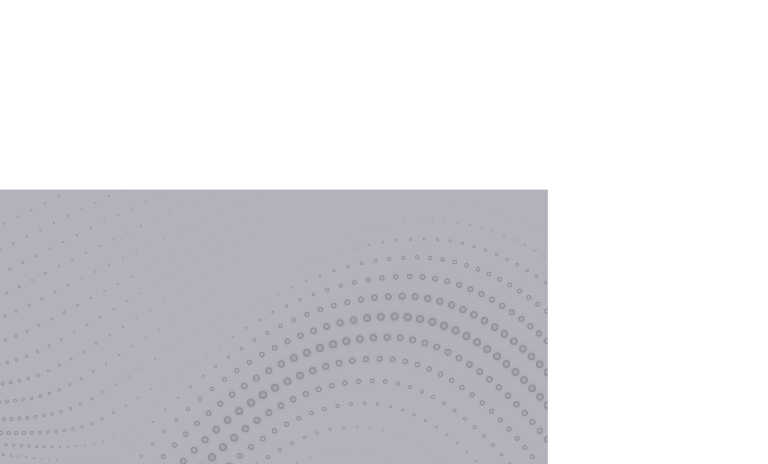
Give the GLSL for this background, as a WebGL 1 fragment shader.

```glsl
precision highp float;
// A mauve panel in the lower left of a white canvas, crossed by two families
// of ringed dots: arched rows on the right, swept rows on the left. Each row
// is a curve, and the nearest dot on it is found by rounding its phase.
uniform vec2 u_resolution;

// Ring of outer radius r at offset d, with a soft shadow around large rings.
float ringDot(vec2 d, float r, float pixel) {
  float dist = length(d);
  float line = abs(dist - 0.72 * r);
  float halfWidth = 0.24 * r;
  float ring = 1.0 - smoothstep(halfWidth - 0.5 * pixel, halfWidth + 0.5 * pixel, line);
  float shadow = 0.32 * smoothstep(2.0, 4.5, r) * exp(-dist * dist / (r * r + 4.0));
  return max(ring * 0.72, shadow) * smoothstep(0.0, 1.2, r);
}

// Smooth ramp: zero for negative t, t for positive t.
float softRamp(float t) {
  return 0.5 * (t + sqrt(t * t + 1600.0));
}

// Row k of the arches: a lopsided parabola whose crest drifts left.
float archDot(vec2 p, float k, float pixel) {
  vec2 crest = vec2(418.0 - 7.5 * k, 258.0 + 18.8 * k + 0.3 * k * k);
  float u = p.x - crest.x;

  // Dot spacing is quadratic in the dot index, so it inverts directly.
  float first = u < 0.0 ? 13.9 : 13.2;
  float bend = u < 0.0 ? 0.02 * k : -0.2;
  float j = 2.0 * u / (first + sqrt(max(first * first + 4.0 * bend * u, 0.0)));
  j = floor(j + 0.5);
  float x = j * (first + bend * j);

  float curve = x < 0.0 ? 0.0019 + 0.00003 * k * k : 0.0032 + 0.0002 * k;
  vec2 center = crest + vec2(x, curve * x * x);

  // The heaviest row moves down toward the left.
  float side = center.x - 400.0;
  float heavyRow = 3.0 - side * (side < 0.0 ? 0.015 : 0.004);
  float radius = 4.5 - 0.75 * abs(k - heavyRow);
  return ringDot(p - center, max(radius, 0.0), pixel);
}

// Height of swept row n, t units to the right of its bend.
float sweepHeight(float t, float n) {
  float rise = softRamp(t);
  float base = 276.0 + 16.5 * n - 6.0 * exp(-0.3 * (n - 4.0) * (n - 4.0));
  float slope = 0.6 + 0.15 * smoothstep(4.0, 8.0, n);
  float tilt = 0.045 * max(n - 9.0, 0.0) * max(-t, 0.0);
  return base - slope * rise + 0.00035 * rise * rise - tilt;
}

// Row n of the sweep: dots crowd together left of the bend.
float sweepDot(vec2 p, float n, float pixel) {
  float bendX = 17.0 * n - 83.0;
  float t = p.x - bendX;
  float root = sqrt(t * t + 1600.0);
  float phase = 0.1024 * t - 0.031 * root - 0.43 * n + 0.05;
  float density = 0.1024 - 0.031 * t / root;
  t += (floor(phase + 0.5) - phase) / density;

  vec2 center = vec2(t + bendX, sweepHeight(t, n));
  float radius = 1.2 + 0.12 * n - 0.6 * max(n - 10.0, 0.0)
               - max(center.x, 0.0) * (0.0028 + 0.0007 * n);
  return ringDot(p - center, max(radius, 0.0), pixel);
}

void main() {
  // The canvas is 465 units high, with y measured down from the top.
  float pixel = 465.0 / u_resolution.y;
  vec2 p = vec2(gl_FragCoord.x, u_resolution.y - gl_FragCoord.y) * pixel;

  // Both dot families
  float ink = 0.0;
  for (int i = 0; i < 13; i++) {
    float row = float(i);
    ink = max(ink, archDot(p, row - 3.0, pixel));
    ink = max(ink, sweepDot(p, row, pixel));
  }

  // Panel on white
  vec2 inside = clamp(vec2(549.0 - p.x, p.y - 190.0) / pixel + 0.5, 0.0, 1.0);
  vec3 mauve = vec3(0.706, 0.694, 0.737);
  vec3 panel = mix(mauve, vec3(0.53, 0.52, 0.565), ink);
  gl_FragColor = vec4(mix(vec3(1.0), panel, inside.x * inside.y), 1.0);
}
```
